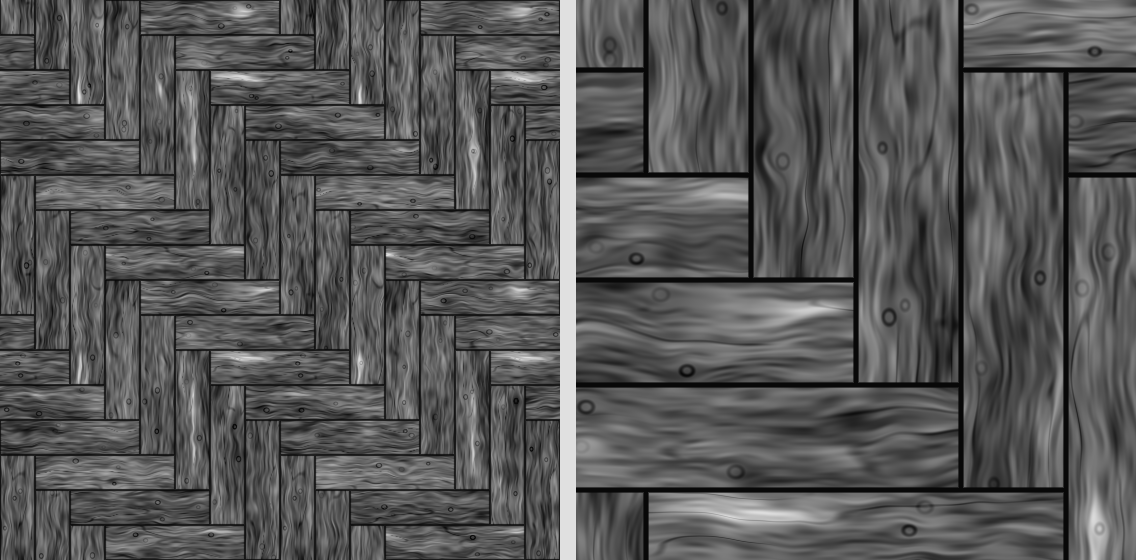
Left, the full canvas; right, a detail of the centre.
A WebGL 2 fragment shader for this texture:

```glsl
#version 300 es
precision highp float;

uniform vec2 u_resolution;
out vec4 fragColor;

const float CELLS = 16.0;        // plank widths across the canvas
const float PLANK_LENGTH = 4.0;  // in plank widths
const float PERIOD = 2.0 * PLANK_LENGTH;
const float SEAM_HALF_WIDTH = 0.025;
const float BASE_GRAY = 0.355;
const float SEAM_GRAY = 0.03;
const int KNOTS = 3;

float hash(vec2 p) {
    vec3 q = fract(vec3(p.xyx) * 0.1031);
    q += dot(q, q.yzx + 33.33);
    return fract((q.x + q.y) * q.z);
}

float noise(vec2 p) {
    vec2 i = floor(p);
    vec2 f = fract(p);
    f = f * f * (3.0 - 2.0 * f);
    float low = mix(hash(i), hash(i + vec2(1.0, 0.0)), f.x);
    float high = mix(hash(i + vec2(0.0, 1.0)), hash(i + 1.0), f.x);
    return mix(low, high, f.y);
}

// Herringbone: xy = position along and across the plank, zw = its first cell
vec4 herringbone(vec2 p, out bool upright) {
    vec2 cell = floor(p);
    vec2 f = p - cell;
    float k = mod(cell.x - cell.y, PERIOD);
    upright = k < PLANK_LENGTH;
    if (upright) {
        float segment = PLANK_LENGTH - 1.0 - k;
        return vec4(segment + f.y, f.x, cell - vec2(0.0, segment));
    }
    float segment = k - PLANK_LENGTH;
    return vec4(segment + f.x, f.y, cell - vec2(segment, 0.0));
}

// Bends the grain around small knots; z collects their dark rings
vec3 knots(vec2 p, float seed) {
    vec3 bent = vec3(p, 0.0);
    for (int n = 0; n < KNOTS; n++) {
        vec2 key = vec2(seed, float(n) * 7.0 + 3.0);
        vec2 center = vec2(hash(key) * PLANK_LENGTH, mix(0.12, 0.88, hash(key + 31.0)));
        vec2 offset = (p - center) * vec2(0.8, 1.0);
        float d = length(offset);
        float radius = mix(0.035, 0.065, hash(key + 57.0));
        float ring = 1.0 - smoothstep(0.0, 0.03, abs(d - radius));
        bent.y -= 0.7 * offset.y * exp(-dot(offset, offset) * 40.0);
        bent.z += ring * mix(0.04, 0.22, hash(key + 83.0));
    }
    return bent;
}

// Gray of the wood: design seeds the broad streaks, instance the fine fibres
float woodGray(vec2 p, float design, float instance) {
    vec3 bent = knots(p, instance);
    vec2 g = bent.xy;
    vec2 shift = vec2(design * 19.0 + hash(vec2(instance, 5.0)) * 0.6, design * 7.0);
    vec2 fibreShift = vec2(instance * 11.0, instance * 5.0);

    // Slow waviness of the grain
    g.y += 0.16 * (noise(g * vec2(1.3, 2.0) + shift) - 0.5);
    g.y += 0.05 * (noise(g * vec2(3.5, 4.0) + fibreShift) - 0.5);

    float broad = noise(g * vec2(0.55, 3.5) + shift);
    float streak = noise(g * vec2(1.0, 8.0) + shift + 41.0);
    float fibre = noise(g * vec2(2.4, 17.0) + fibreShift);
    float hair = noise(g * vec2(4.0, 27.0) + fibreShift + 23.0);
    float vein = 1.0 - abs(2.0 * noise(g * vec2(0.7, 5.0) + shift + 67.0) - 1.0);

    float gray = BASE_GRAY + 0.04 * (hash(vec2(design, 9.0)) - 0.5);
    gray += 0.22 * (broad - 0.5) + 0.15 * (streak - 0.5);
    gray += 0.22 * (fibre - 0.5) + 0.19 * (hair - 0.5);
    gray -= 0.14 * smoothstep(0.88, 1.0, vein) * smoothstep(0.3, 0.7, streak);
    gray += 0.28 * smoothstep(0.82, 1.0, broad) * smoothstep(0.35, 0.8, streak);
    return max(gray - bent.z, 0.04);
}

// Coverage of the plank face, falling to zero in the seams
float plankFace(vec2 p, float pixel) {
    vec2 edge = min(p, vec2(PLANK_LENGTH, 1.0) - p);
    return smoothstep(SEAM_HALF_WIDTH - pixel, SEAM_HALF_WIDTH + pixel, min(edge.x, edge.y));
}

void main() {
    vec2 uv = gl_FragCoord.xy / u_resolution;
    vec2 p = vec2(uv.x, 1.0 - uv.y) * CELLS;
    float pixel = CELLS / min(u_resolution.x, u_resolution.y);

    bool upright;
    vec4 plank = herringbone(p, upright);
    float lane = upright ? plank.z : plank.w + PERIOD;
    float design = mod(lane, PERIOD) + (upright ? 1.0 : PERIOD + 1.0);
    float instance = floor(hash(plank.zw + 20.0) * 199.0) + design;

    float wood = woodGray(plank.xy, design, instance);
    float gray = mix(SEAM_GRAY, wood, plankFace(plank.xy, pixel));
    fragColor = vec4(vec3(gray), 1.0);
}
```
